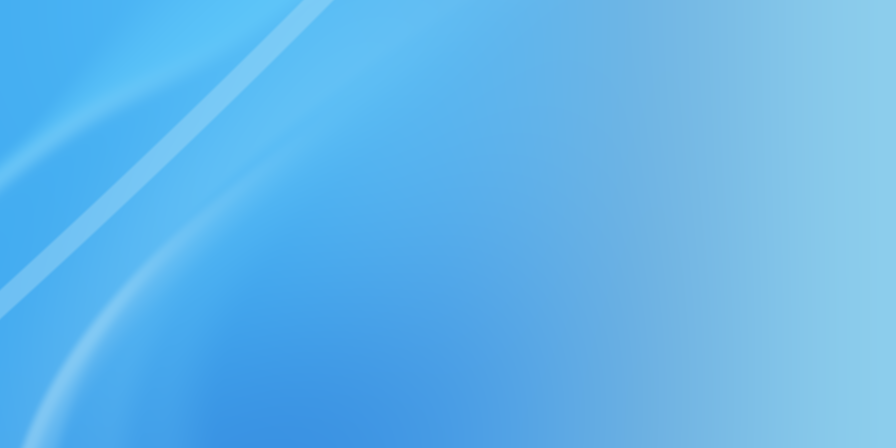
A WebGL 2 fragment shader for this background:

```glsl
#version 300 es
precision highp float;
// Soft blue backdrop: a horizontal sky ramp with a deep blue pool below,
// crossed on the left by translucent curved ribbons. Each ribbon is shaded
// from its signed distance to a parabola x = a + b*y + c*y*y.
#define BAND_WIDTH 0.024
#define BAND_ALPHA 0.36
#define STREAK_ALPHA 0.34
#define VEIL_ALPHA 0.16
#define CORNER_ALPHA 0.55
#define POOL_ALPHA 0.72

uniform vec2 u_resolution;
out vec4 fragColor;

const vec3 AZURE = vec3(0.26, 0.675, 0.945);
const vec3 MID_BLUE = vec3(0.345, 0.672, 0.915);
const vec3 HAZE = vec3(0.445, 0.705, 0.885);
const vec3 PALE_SKY = vec3(0.55, 0.805, 0.925);
const vec3 DEEP_BLUE = vec3(0.205, 0.525, 0.865);
const vec3 CYAN = vec3(0.39, 0.80, 0.985);
const vec3 SILVER = vec3(0.72, 0.89, 0.97);

// Approximate signed distance to the parabola, positive on its right side.
float curveDistance(vec2 p, vec3 k) {
    float slope = k.y + 2.0 * k.z * p.y;
    return (p.x - k.x - p.y * (k.y + k.z * p.y)) / sqrt(1.0 + slope * slope);
}

// Crisp leading edge followed by a gradual fade to the right.
float trailingGlow(float d, float edge, float width) {
    return smoothstep(-edge, edge, d) * (1.0 - smoothstep(0.0, width, d));
}

vec3 skyRamp(vec2 p) {
    vec3 color = mix(AZURE, MID_BLUE, smoothstep(0.45, 1.15, p.x));
    color = mix(color, HAZE, smoothstep(0.95, 1.55, p.x));
    color = mix(color, PALE_SKY, smoothstep(1.35, 2.02, p.x));
    // Deep pool at the bottom, stretched to the upper right.
    vec2 q = p - vec2(0.58, -0.08);
    vec2 pool = vec2(q.x + 0.25 * q.y, q.y - 0.35 * q.x) / vec2(0.62, 0.42);
    color = mix(color, DEEP_BLUE, POOL_ALPHA * exp(-dot(pool, pool)));
    // Broad cyan light coming from the top.
    vec2 top = (p - vec2(0.72, 0.98)) / vec2(0.55, 0.48);
    return mix(color, CYAN, 0.48 * exp(-dot(top, top)));
}

// Light fold in the upper left corner, with a brighter lower rim.
vec3 addCornerFold(vec3 color, vec2 p) {
    float d = (p.y - 0.585 - 0.63 * p.x - 0.018 * sin(9.0 * p.x)) * 0.85;
    float reach = 0.07 + 0.22 * smoothstep(0.0, 0.5, p.x);
    float fold = smoothstep(-0.03, 0.035, d) * (1.0 - smoothstep(0.01, reach, d));
    color = mix(color, CYAN, CORNER_ALPHA * fold);
    float rim = exp(-pow((d - 0.012) / 0.026, 2.0));
    return mix(color, SILVER, 0.20 * rim * (1.0 - smoothstep(0.1, 0.65, p.x)));
}

vec3 addRibbons(vec3 color, vec2 p) {
    // Wide veils, each one further right and softer than the last.
    float fade = 1.0 - smoothstep(0.55, 1.0, p.y);
    for (int i = 0; i < 3; i++) {
        float n = float(i);
        vec3 k = vec3(0.13 + 0.15 * n, 0.22 - 0.16 * n, 0.70 + 0.10 * n);
        float d = curveDistance(p, k);
        float soft = 0.018 + 0.025 * n;
        float body = (1.0 - smoothstep(-soft, soft, d)) * smoothstep(-0.30, -0.03, d);
        color = mix(color, mix(SILVER, CYAN, 0.35 + 0.25 * n),
                    VEIL_ALPHA * body * mix(0.45, 1.0, fade));
    }
    // Bright streak along the inner parabola.
    float d = curveDistance(p, vec3(0.05, 0.355, 0.75));
    float glow = trailingGlow(d, 0.012, 0.10);
    float streakFade = 1.0 - smoothstep(0.2, 0.78, p.y);
    color = mix(color, SILVER, STREAK_ALPHA * glow * streakFade);
    color = mix(color, SILVER, 0.20 * exp(-pow((d - 0.018) / 0.018, 2.0)) * streakFade);
    // Clean diagonal band.
    float band = abs(curveDistance(p, vec3(-0.36, 1.151, -0.08)));
    float mask = 1.0 - smoothstep(BAND_WIDTH - 0.004, BAND_WIDTH + 0.004, band);
    return mix(color, SILVER, BAND_ALPHA * mask);
}

void main() {
    vec2 p = gl_FragCoord.xy / u_resolution.y;
    p.x *= 2.0 * u_resolution.y / u_resolution.x;
    vec3 color = addRibbons(addCornerFold(skyRamp(p), p), p);
    fragColor = vec4(color, 1.0);
}
```
